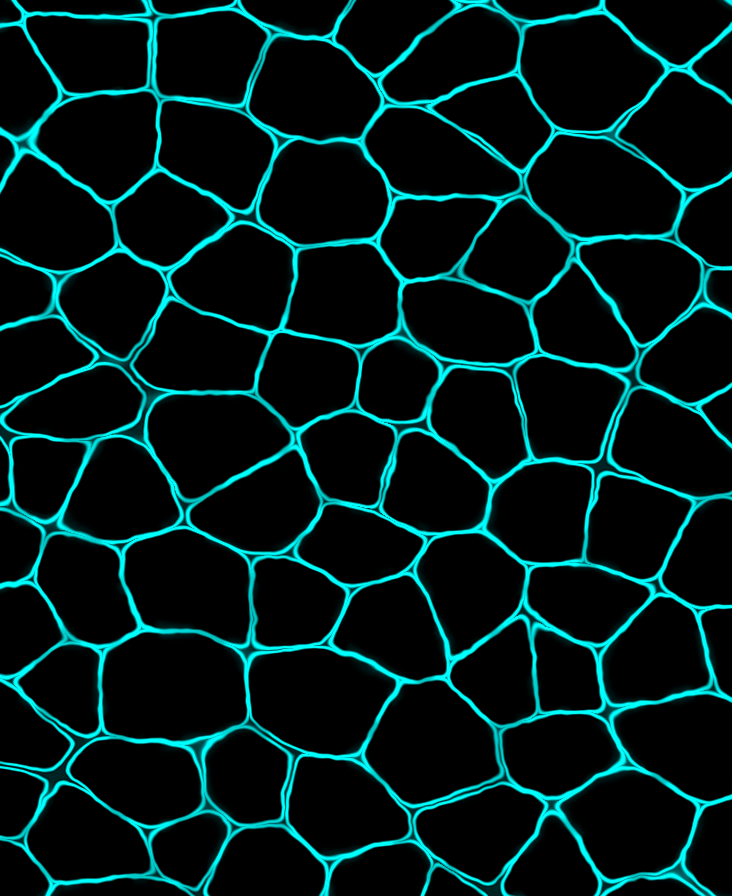
Give the GLSL for this pattern, as a Shadertoy shader.

```glsl
// Cross-section of packed tissue cells: thin glowing cyan membranes on black.
// A weighted, stretched Voronoi diagram gives the cells; a smooth minimum over
// their walls rounds the corners, so small gaps open where three cells meet.

vec2 hash2(vec2 p) {
    vec3 q = fract(vec3(p.xyx) * vec3(0.1031, 0.1030, 0.0973));
    q += dot(q, q.yzx + 33.33);
    return fract((q.xx + q.yz) * q.zy);
}

// Two independent channels of smooth value noise
vec2 noise2(vec2 p) {
    vec2 i = floor(p), f = fract(p);
    f = f * f * (3.0 - 2.0 * f);
    return mix(mix(hash2(i), hash2(i + vec2(1, 0)), f.x),
               mix(hash2(i + vec2(0, 1)), hash2(i + vec2(1, 1)), f.x), f.y);
}

// Scattered cell centre on a staggered grid
vec2 cellCentre(vec2 id) {
    return id + 0.5 + vec2(0.5 * mod(id.y, 2.0), 0.0) + 0.82 * (hash2(id + 71.0) - 0.5);
}

// Squared distance to a centre, lowered by a random weight that varies cell size
float cellPower(vec2 g, vec2 id, vec2 centre) {
    vec2 r = g - centre;
    return dot(r, r) - 0.16 * hash2(id + 19.0).x;
}

// Rounded distance to the walls of the enclosing cell, in canvas heights
float wallDistance(vec2 p, float rounding) {
    // Tilted grid, so that cells are longer towards the lower right
    mat2 toGrid = mat2(8.05, 2.71, -2.16, 10.12);
    vec2 g = toGrid * p, base = floor(g);

    // Find the enclosing cell
    vec2 ownId = base, own = base;
    float ownPower = 1e9;
    for (int y = -2; y <= 2; y++)
    for (int x = -2; x <= 2; x++) {
        vec2 id = base + vec2(x, y);
        vec2 c = cellCentre(id);
        float w = cellPower(g, id, c);
        if (w < ownPower) { ownPower = w; own = c; ownId = id; }
    }

    // Blend the distances to all its walls
    float sum = 0.0;
    for (int y = -2; y <= 2; y++)
    for (int x = -2; x <= 2; x++) {
        if (x == 0 && y == 0) continue;
        vec2 id = ownId + vec2(x, y);
        vec2 c = cellCentre(id);
        float slope = 2.0 * length((c - own) * toGrid);
        float d = (cellPower(g, id, c) - ownPower) / slope;
        sum += exp(-d / rounding);
    }
    return -rounding * log(max(sum, 1e-30));
}

void mainImage(out vec4 fragColor, in vec2 fragCoord) {
    vec2 p = fragCoord / iResolution.y;

    // Bend the walls gently, then add fine wobble
    vec2 q = p + 3.0;
    q += 0.022 * (noise2(p * 9.0 + 5.0) - 0.5);
    q += 0.0050 * (noise2(p * 45.0 + 31.0) - 0.5);
    q += 0.0018 * (noise2(p * 120.0 + 57.0) - 0.5);

    // Slow variations along the walls
    vec2 local = noise2(p * 13.0 + 11.0);
    vec2 fine = noise2(p * 38.0 + 83.0);
    float rounding = mix(0.0015, 0.0075, local.x);
    float split = mix(0.0006, 0.0032, smoothstep(0.62, 0.9, local.y));

    // Each cell has its own membrane; neighbours merge except where split
    float d = wallDistance(q, rounding);
    float reach = max(0.0033, 1.2 / iResolution.y);
    float membrane = 1.0 - smoothstep(0.0002, reach, abs(d - split));
    membrane *= mix(0.78, 1.15, smoothstep(0.1, 0.6, fine.x));

    // Faint patchy blur beside the walls and inside the gaps
    float haze = 0.32 * exp(-abs(d) / 0.0045) * smoothstep(0.5, 0.95, fine.y);
    haze += 0.14 * (1.0 - smoothstep(-0.001, 0.001, d));

    float glow = clamp(max(membrane, 0.0) + haze * (1.0 - membrane), 0.0, 1.0);
    glow *= smoothstep(0.01, 0.06, glow);
    fragColor = vec4(vec3(0.0, 1.0, 1.0) * glow, 1.0);
}
```
